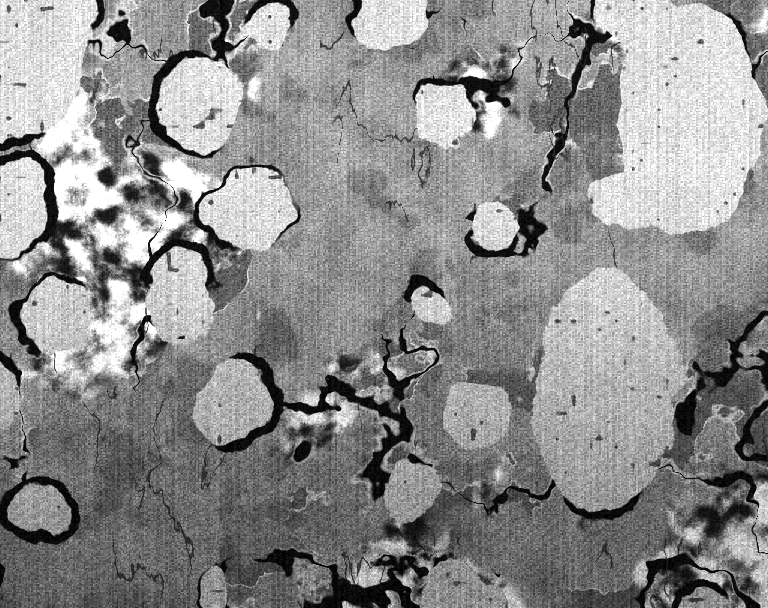
A Shadertoy shader for this texture:

```glsl
const float MATRIX_TONE = 0.58;
const float GRAIN_TONE = 0.83;
const float FRAGMENT_TONE = 0.38;
const float RIM_TONE = 0.92;
const float CRACK_TONE = 0.05;
const float LIGHT_BOTTOM = 0.66;
const float LIGHT_TOP = 1.07;
const int GRAIN_COUNT = 26;
const vec2 GRAIN_START = vec2(0.755, 0.375);
const vec2 GRAIN_STEP = vec2(0.75488, 0.56984);
const vec2 LARGE_RADII = vec2(0.12, 0.195);
const float SMALL_MIN = 0.03;
const float SMALL_RANGE = 0.045;
const float CRACK_WIDTH = 0.036;
const float SCAN_ROWS = 406.0;
const float SCAN_NOISE = 0.18;
const float STREAKS = 0.11;

float hash(vec2 cell) {
    return fract(sin(dot(cell, vec2(127.1, 311.7))) * 43758.5453);
}

float noise(vec2 p) {
    vec2 cell = floor(p), f = fract(p);
    f = f * f * (3.0 - 2.0 * f);
    return mix(mix(hash(cell), hash(cell + vec2(1, 0)), f.x),
               mix(hash(cell + vec2(0, 1)), hash(cell + vec2(1, 1)), f.x), f.y);
}

float fbm(vec2 p) {
    float sum = 0.0, amplitude = 0.516;
    for (int i = 0; i < 5; i++) {
        sum += amplitude * noise(p);
        p = mat2(1.6, 1.2, -1.2, 1.6) * p + 3.7;
        amplitude *= 0.5;
    }
    return sum;
}

vec2 warp(vec2 p, float scale, float amount) {
    return p + amount * (vec2(fbm(p * scale + 20.0), fbm(p * scale + 50.0)) - 0.5);
}

float ellipseDistance(vec2 p, vec2 radii) {
    float k = length(p / radii);
    return k * (k - 1.0) / max(length(p / (radii * radii)), 0.001);
}

// Ragged grains spread by a low-discrepancy sequence
float grainDistance(vec2 p, float aspect) {
    vec2 q = warp(p, 15.0, 0.055);
    float nearest = 1.0;
    for (int i = 0; i < GRAIN_COUNT; i++) {
        if (i == 12 || i == 16) continue; // these crowd a large grain
        float id = float(i);
        vec2 center = fract(GRAIN_START + id * GRAIN_STEP) * 1.12 - 0.06;
        center.x *= aspect;
        bool large = i % 20 == 0 || i == 15;
        float size = SMALL_MIN + SMALL_RANGE * hash(vec2(id, 3.0));
        vec2 radii = large ? LARGE_RADII : size * vec2(1.0, 0.95 + 0.45 * hash(vec2(id, 8.0)));
        nearest = min(nearest, ellipseDistance(q - center, radii));
    }
    return nearest;
}

void mainImage(out vec4 fragColor, in vec2 fragCoord) {
    vec2 p = fragCoord / iResolution.y;
    float d = grainDistance(p, iResolution.x / iResolution.y);
    vec2 w = warp(p, 6.0, 0.06);

    // Broken zones gather around the grains
    float closeness = exp(-max(d, 0.0) / 0.035);
    float zone = smoothstep(0.52, 0.61, fbm(p * 3.5 + 8.0) + 0.12 * closeness);

    // Mottled matrix with faint dark blotches
    float tone = MATRIX_TONE + 0.22 * (fbm(p * 18.0) - 0.5);
    tone -= 0.13 * smoothstep(0.58, 0.68, fbm(p * 13.0 + 31.0));

    // Dark fragments with bright edges
    float fragmentField = fbm(w * 11.0 + 60.0);
    tone = mix(tone, FRAGMENT_TONE, zone * smoothstep(0.54, 0.56, fragmentField));
    float edge = 1.0 - smoothstep(0.004, 0.02, abs(fragmentField - 0.54));
    tone = mix(tone, RIM_TONE, 0.75 * zone * edge * smoothstep(0.3, 0.6, noise(p * 28.0)));

    // Crumbled bright debris
    float debris = zone * smoothstep(0.53, 0.6, fbm(p * 6.0 + 90.0));
    float crumbs = mix(0.1, 1.15, smoothstep(0.28, 0.68, fbm(w * 32.0)));
    tone = mix(tone, crumbs, debris);

    // Jagged cracks with charged rims
    float crackField = abs(fbm(w * 7.0 + 3.0) - 0.5);
    float width = CRACK_WIDTH * zone * smoothstep(0.3, 0.75, noise(p * 9.0 + 11.0));
    float rim = exp(-pow((crackField - width - 0.016) / 0.011, 2.0));
    tone = mix(tone, RIM_TONE, 0.7 * zone * rim * smoothstep(0.35, 0.65, noise(p * 24.0 + 5.0)));
    float crack = 1.0 - smoothstep(width * 0.75, width + 0.006, crackField);
    tone = mix(tone, CRACK_TONE, crack * smoothstep(0.0, 0.3, zone));

    // Short upright hairlines
    float hairField = abs(fbm(w * vec2(18.0, 7.0) + 70.0) - 0.5);
    float hair = 1.0 - smoothstep(0.004, 0.014, hairField);
    tone = mix(tone, 0.15, 0.8 * hair * smoothstep(0.66, 0.74, noise(p * 12.0 + 44.0)));

    // Gaps beside the grains, then the pitted grains
    float gap = 0.014 * smoothstep(0.52, 0.75, noise(p * 7.0 + 17.0));
    float gapMask = (1.0 - smoothstep(gap, gap + 0.003, d)) * smoothstep(0.0, 0.004, gap);
    tone = mix(tone, CRACK_TONE, gapMask);
    float pits = smoothstep(0.88, 0.96, noise(p * 72.0));
    float grainTone = GRAIN_TONE + 0.08 * (fbm(p * 22.0) - 0.5) - 0.5 * pits;
    tone = mix(tone, grainTone, 1.0 - smoothstep(-0.0015, 0.0015, d));

    // Uneven light, vertical scan streaks and detector noise
    tone *= mix(LIGHT_BOTTOM, LIGHT_TOP, smoothstep(0.0, 0.75, p.y));
    vec2 cell = floor(p * SCAN_ROWS);
    float streak = noise(vec2(cell.x, p.y * 4.0)) - 0.5;
    float speckle = hash(cell) + hash(cell + 511.0) - 1.0;
    float gain = 0.3 + 0.7 * smoothstep(0.05, 0.5, tone);
    tone += gain * (SCAN_NOISE * speckle + STREAKS * streak);

    fragColor = vec4(vec3(clamp(tone, 0.0, 1.0)), 1.0);
}
```
